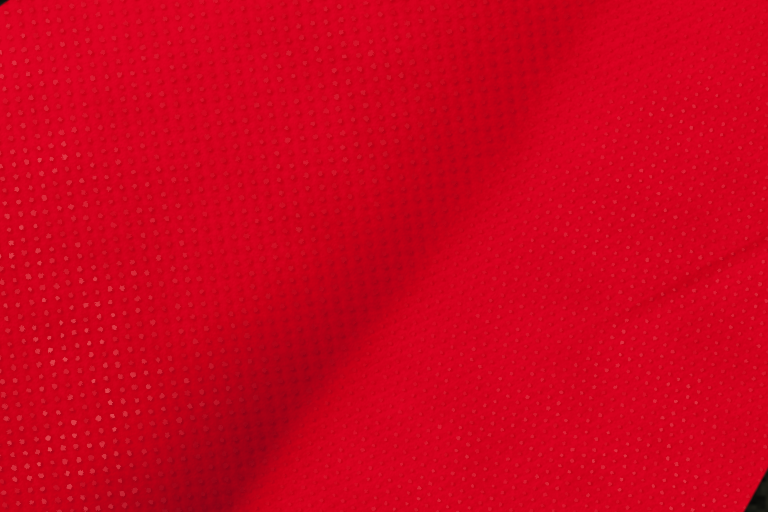
This texture is drawn by a Shadertoy shader. Its source:

```glsl
const vec3 DEEP_RED = vec3(0.55, 0.005, 0.085);
const vec3 MID_RED = vec3(0.78, 0.0, 0.09);
const vec3 BRIGHT_RED = vec3(0.87, 0.01, 0.14);
const vec3 DOT_PINK = vec3(0.92, 0.36, 0.38);
const vec3 BACKDROP = vec3(0.06, 0.06, 0.045);

float hash(vec2 p) {
    return fract(sin(dot(p, vec2(127.1, 311.7))) * 43758.5453);
}

float noise(vec2 p) {
    vec2 cell = floor(p), f = fract(p);
    f = f * f * (3.0 - 2.0 * f);
    float low = mix(hash(cell), hash(cell + vec2(1.0, 0.0)), f.x);
    float high = mix(hash(cell + vec2(0.0, 1.0)), hash(cell + 1.0), f.x);
    return mix(low, high, f.y);
}

vec2 rotate(vec2 p, float angle) {
    float c = cos(angle), s = sin(angle);
    return vec2(c * p.x + s * p.y, c * p.y - s * p.x);
}

// Lattice coordinates, with alternate rows shifted by the stagger
vec2 lattice(vec2 p, float angle, vec2 pitch, float stagger) {
    vec2 g = rotate(p, angle) / pitch;
    g.x += stagger * mod(floor(g.y), 2.0);
    return g;
}

// Embossed bond points: x is the ragged shiny dot, y its shaded rim
vec2 bondDots(vec2 g, vec2 pitch, float radius, float blur) {
    vec2 cell = floor(g);
    vec2 jitter = vec2(hash(cell), hash(cell + 17.0)) - 0.5;
    vec2 d = (fract(g) - 0.5 - 0.14 * jitter) * pitch;
    float ragged = mix(0.65, 1.3, noise(d * 420.0 + 40.0 * jitter + cell * 3.0));
    float size = radius * ragged * mix(0.8, 1.1, hash(cell + 5.0));
    float dotMask = 1.0 - smoothstep(size - blur, size + blur, length(d));
    vec2 rimOffset = vec2(0.7, -0.8) * radius;
    float rim = 1.0 - smoothstep(radius * 0.4, radius * 1.6, length(d - rimOffset));
    float gloss = mix(0.3, 1.15, hash(cell + 31.0));
    return vec2(dotMask * gloss, rim * (1.0 - dotMask));
}

// Shadow with a separate softness on each side of the crease
float creaseShadow(float d, float leftWidth, float rightWidth) {
    float w = d < 0.0 ? leftWidth : rightWidth;
    return exp(-d * d / (w * w));
}

float leftLight(vec2 p) {
    float lowerShade = 0.25 * (1.0 - smoothstep(0.05, 0.75, p.y));
    return 0.91 - lowerShade + 0.05 * sin(7.0 * p.y - 3.0 * p.x + 1.0);
}

float rightLight(vec2 p) {
    float wrinkle = p.y - 0.54 - 0.545 * (p.x - 1.5);
    float reach = smoothstep(1.05, 1.4, p.x);
    float dent = 0.16 * reach * creaseShadow(wrinkle, 0.018, 0.008);
    float ridge = 0.05 * reach * creaseShadow(wrinkle + 0.045, 0.03, 0.03);
    float broadShade = 0.08 * smoothstep(0.0, 0.7, p.x - p.y - 0.2);
    return 0.93 - broadShade - dent + ridge;
}

void mainImage(out vec4 fragColor, in vec2 fragCoord) {
    vec2 p = fragCoord / iResolution.y;
    float aspect = iResolution.x / iResolution.y;
    float blur = max(0.7 / iResolution.y, 0.001);
    p.x += 0.5 * (1.5 - aspect);

    // Diagonal valley divides the two sheets
    float bend = 0.012 * sin(8.0 * p.y);
    float valley = (p.x - 0.455 - 0.735 * p.y + bend) / 1.24;
    float rightSide = smoothstep(-0.025, 0.03, valley);
    float shadow = creaseShadow(valley + 0.035, 0.16, 0.075);
    float light = mix(leftLight(p), rightLight(p), rightSide);
    light -= shadow * mix(0.52, 0.2, p.y);

    // Each sheet carries its own tilted lattice
    vec2 warp = 0.008 * vec2(noise(p * 4.0), noise(p * 4.0 + 9.0));
    vec2 leftPitch = vec2(0.0258, 0.0245);
    vec2 rightPitch = vec2(0.0245, 0.0185);
    vec2 leftGrid = lattice(p + warp, 0.13, leftPitch, 0.0);
    vec2 rightGrid = lattice(p + warp, 0.42, rightPitch, 0.5);
    vec2 leftDots = bondDots(leftGrid, leftPitch, 0.0050, blur);
    vec2 rightDots = bondDots(rightGrid, rightPitch, 0.0036, blur);
    vec2 dots = mix(leftDots, rightDots, rightSide);

    // Gloss varies with the slope of the cloth
    float lowerLeft = smoothstep(0.75, 0.05, p.x + 0.45 * p.y);
    float leftGloss = 0.24 + 0.5 * lowerLeft;
    float rightGloss = 0.12 + 0.3 * smoothstep(0.05, 0.3, valley);
    rightGloss *= 1.0 - 0.7 * smoothstep(0.75, 0.95, p.y);
    float gloss = mix(leftGloss, rightGloss, rightSide);
    gloss *= (1.0 - 0.9 * shadow) * mix(0.5, 1.3, noise(p * 9.0));

    // Ribs, rims, mottling and fibre grain
    vec2 leftRibs = cos(6.28318 * leftGrid);
    float rightRibs = cos(6.28318 * rightGrid.y);
    float ribs = mix(0.05 * leftRibs.x + 0.03 * leftRibs.y, 0.035 * rightRibs, rightSide);
    light += ribs - 0.17 * dots.y;
    light += 0.07 * (noise(p * 14.0) - 0.5);
    light += 0.11 * (noise(rotate(p, 0.6) * vec2(190.0, 310.0)) - 0.5);
    light += 0.09 * (noise(rotate(p, -0.5) * vec2(420.0, 260.0)) - 0.5);

    vec3 color = mix(DEEP_RED, MID_RED, clamp(light / 0.7, 0.0, 1.0));
    color = mix(color, BRIGHT_RED, clamp((light - 0.7) / 0.3, 0.0, 1.0));
    color = mix(color, DOT_PINK, clamp(dots.x * gloss, 0.0, 1.0));

    // Dark backdrop beyond two cloth corners
    float lowerCorner = p.x - 1.453 - 0.55 * p.y;
    float upperCorner = p.y - 0.988 - 0.7 * p.x;
    float outside = smoothstep(-0.004, 0.004, max(lowerCorner, upperCorner));
    vec3 backdrop = BACKDROP * (0.5 + 1.6 * noise(p * 110.0));
    fragColor = vec4(mix(color, backdrop, outside), 1.0);
}
```
